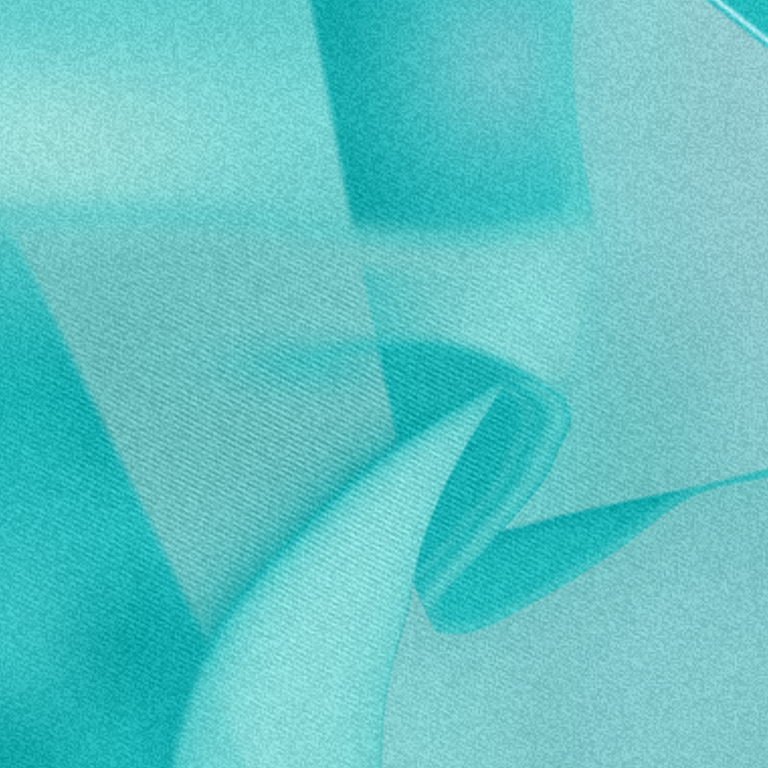
Give the GLSL for this texture, as a WebGL 2 fragment shader.

```glsl
#version 300 es
precision highp float;
// Folded sheer turquoise fabric with soft pleats, a curled tongue and fine weave.
uniform vec2 u_resolution;
out vec4 fragColor;

const vec3 DEEP = vec3(0.05, 0.65, 0.66);
const vec3 TEAL = vec3(0.13, 0.72, 0.73);
const vec3 AQUA = vec3(0.36, 0.79, 0.79);
const vec3 MUTED = vec3(0.42, 0.75, 0.75);
const vec3 PALE = vec3(0.53, 0.85, 0.84);
const vec3 MIST = vec3(0.57, 0.79, 0.81);

// Fold outlines: evenly spaced knots of smooth curves.
const float MAIN_EDGE[7] = float[7](0.724, 0.741, 0.758, 0.773, 0.758, 0.746, 0.746);
const float TONGUE_LEFT[7] = float[7](0.224, 0.25, 0.297, 0.384, 0.492, 0.645, 0.82);
const float TONGUE_RIGHT[7] = float[7](0.495, 0.503, 0.529, 0.552, 0.596, 0.657, 0.72);
const float CURL_EDGE[7] = float[7](0.55, 0.55, 0.562, 0.645, 0.72, 0.705, 0.3);
const float TAIL_TOP[7] = float[7](0.13, 0.28, 0.32, 0.344, 0.365, 0.39, 0.42);
const float TAIL_BASE[7] = float[7](0.2, 0.175, 0.219, 0.281, 0.353, 0.379, 0.4);
const float POCKET_TOP[7] = float[7](0.5, 0.535, 0.551, 0.546, 0.5, 0.38, 0.2);
const float CROSS_FOLD[7] = float[7](0.715, 0.72, 0.716, 0.697, 0.69, 0.715, 0.76);

float hash(vec2 p) {
  vec3 q = fract(vec3(p.xyx) * 0.1031);
  q += dot(q, q.yzx + 33.33);
  return fract((q.x + q.y) * q.z);
}

float noise(vec2 p) {
  vec2 i = floor(p), f = fract(p);
  f = f * f * (3.0 - 2.0 * f);
  return mix(mix(hash(i), hash(i + vec2(1, 0)), f.x),
             mix(hash(i + vec2(0, 1)), hash(i + 1.0), f.x), f.y);
}

// Catmull-Rom curve through knots starting at t = start.
float curve(float t, float start, float gap, float k[7]) {
  float u = (t - start) / gap;
  int i = clamp(int(floor(u)), 0, 5);
  float f = clamp(u - float(i), 0.0, 1.0);
  float a = k[max(i - 1, 0)], b = k[i], c = k[i + 1], d = k[min(i + 2, 6)];
  return b + 0.5 * f * (c - a + f * (2.0 * a - 5.0 * b + 4.0 * c - d
         + f * (3.0 * (b - c) + d - a)));
}

float inside(float d, float soft) { return smoothstep(-soft, soft, d); }
float ridge(float d, float width) { return exp(-d * d / (width * width)); }
float fade(float d, float reach) { return exp(-max(d, 0.0) / reach); }
float blob(vec2 p, vec2 center, vec2 radius) {
  vec2 d = (p - center) / radius;
  return exp(-dot(d, d));
}
// Signed distance to the line a-b, positive on its right.
float side(vec2 p, vec2 a, vec2 b) {
  vec2 n = normalize(b - a);
  return dot(p - a, vec2(n.y, -n.x));
}

vec3 backdrop(vec2 p, float fold) {
  vec3 c = mix(MIST, MUTED, blob(p, vec2(0.77, 0.4), vec2(0.23, 0.22)));
  c = mix(c, AQUA, 0.5 * fade(p.x - fold, 0.06));
  c = mix(c, PALE, 0.4 * blob(p, vec2(0.84, 0.93), vec2(0.08, 0.3)));
  float seam = side(p, vec2(1.0, 0.947), vec2(0.933, 1.0));
  c = mix(c, TEAL, inside(seam + 0.008, 0.004));
  return mix(c, MIST * 1.15, ridge(seam, 0.004));
}

vec3 upperCloth(vec2 p, float fold) {
  vec3 c = mix(AQUA, PALE, 0.4);
  c = mix(c, vec3(0.63, 0.87, 0.85), 0.85 * blob(p, vec2(0.07, 0.82), vec2(0.24, 0.13)));
  c = mix(c, AQUA, 0.8 * blob(p, vec2(0.15, 1.02), vec2(0.4, 0.1)));
  float panel = inside(side(p, vec2(0.456, 0.72), vec2(0.404, 1.0)), 0.007);
  vec3 shade = mix(DEEP, TEAL, smoothstep(0.44, 0.6, p.x));
  shade = mix(shade, vec3(0.42, 0.77, 0.79), blob(p, vec2(0.66, 0.92), vec2(0.13, 0.14)));
  c = mix(c, shade, panel * 0.95);
  return mix(c, AQUA, 0.8 * smoothstep(0.06, 0.01, fold - p.x));
}

vec3 lowerCloth(vec2 p, float below, float tongue) {
  vec3 c = mix(MUTED, PALE, 0.55 * fade(below, 0.06));
  c = mix(c, PALE, 0.8 * blob(p, vec2(0.68, 0.6), vec2(0.14, 0.1)));
  c = mix(c, TEAL, 0.5 * blob(p, vec2(0.4, 0.525), vec2(0.1, 0.035)));
  float band = side(p, vec2(0.03, 0.67), vec2(0.267, 0.167));
  vec3 bandColor = mix(mix(DEEP, TEAL, noise(p * 6.0)), AQUA, 0.8 * smoothstep(0.48, 0.72, p.y));
  bandColor = mix(bandColor, AQUA, 0.35 * blob(p, vec2(0.03, 0.2), vec2(0.1, 0.15)));
  c = mix(c, bandColor, inside(band, 0.009) * smoothstep(0.76, 0.66, p.y));
  // Overlapping flap and the pocket shaded beneath the curled hem.
  float pocket = curve(p.x, 0.3, 0.1, POCKET_TOP) - p.y;
  float flap = side(p, vec2(0.515, 0.44), vec2(0.474, 0.635));
  float flapMask = inside(flap, 0.005);
  c = mix(c, TEAL, 0.5 * flapMask * fade(flap, 0.07) * smoothstep(0.67, 0.63, p.y));
  c = mix(c, mix(DEEP, TEAL, 0.35), 0.92 * flapMask * inside(pocket, 0.007));
  c = mix(c, TEAL, 0.5 * ridge(pocket, 0.012) * smoothstep(0.36, 0.48, p.x));
  c = mix(c, PALE, 0.6 * ridge(pocket + 0.02, 0.014) * smoothstep(0.56, 0.66, p.x));
  return mix(c, DEEP, 0.85 * fade(tongue - p.x, 0.045) * smoothstep(0.53, 0.44, p.y));
}

void main() {
  vec2 p = gl_FragCoord.xy / u_resolution;
  float fold = curve(p.y, 0.4, 0.1, MAIN_EDGE);
  float left = curve(p.y, 0.0, 0.1, TONGUE_LEFT);
  float right = curve(p.y, 0.0, 0.1, TONGUE_RIGHT);
  float curl = curve(p.y, 0.0, 0.1, CURL_EDGE);
  float tailTop = curve(p.x, 0.5, 0.1, TAIL_TOP) - p.y;
  float base = min(p.y - curve(p.x, 0.5, 0.1, TAIL_BASE), side(p, vec2(0.568, 0.175), vec2(0.535, 0.25)));
  float cross = curve(p.x, 0.0, 0.15, CROSS_FOLD) - p.y;

  // Background and the large cloth sheet.
  vec3 color = backdrop(p, fold);
  float crossSoft = mix(0.035, 0.022, smoothstep(0.2, 0.5, p.x));
  vec3 sheet = mix(upperCloth(p, fold), lowerCloth(p, cross, left), inside(cross, crossSoft));
  sheet = mix(sheet, AQUA, 0.6 * ridge(cross, 0.022));
  float edge = mix(curl, fold, smoothstep(0.44, 0.48, p.y));
  color = mix(color, sheet, inside(edge - p.x, 0.004));

  // Lower right sheet.
  vec3 ground = mix(vec3(0.5, 0.78, 0.79), PALE, 0.5 * blob(p, vec2(0.56, 0.06), vec2(0.14, 0.16)));
  ground = mix(ground, MUTED, 0.7 * fade(-base, 0.05));
  color = mix(color, ground, inside(-base, 0.003) * inside(p.x - right, 0.004));

  // Tail and hollow of the curl, with a lit hem.
  vec3 tail = mix(mix(TEAL, DEEP, fade(tailTop, 0.02)), AQUA, 0.5 * ridge(base - 0.006, 0.01));
  color = mix(color, tail, inside(base, 0.003) * inside(tailTop, 0.004));
  float rim = curl - p.x;
  vec3 hollow = mix(mix(DEEP, TEAL, 0.4), AQUA, 0.8 * ridge(rim - 0.016, 0.018));
  hollow = mix(hollow, AQUA, 0.35 * ridge(rim - 0.055, 0.01));
  color = mix(color, hollow, inside(rim, 0.003) * inside(p.x - right, 0.004)
              * inside(base, 0.003) * smoothstep(0.52, 0.49, p.y));

  // Pale tongue.
  vec3 tongue = mix(PALE, AQUA, 0.75 * fade(right - p.x, 0.03));
  tongue = mix(tongue, TEAL, 0.95 * fade(p.x - left, 0.03));
  tongue = mix(tongue, AQUA, 0.5 * inside(side(p, vec2(0.27, 0.13), vec2(0.32, 0.0)), 0.01));
  color = mix(color, tongue, inside(p.x - left, 0.01) * inside(right - p.x, 0.003));

  // Woven threads, mottling and grain.
  float threads = sin(dot(p, vec2(400.0, 780.0)) + 3.0 * noise(p * 9.0)) * (0.4 + 1.2 * noise(p * 170.0));
  color += 0.05 * threads * (0.15 + blob(p, vec2(0.4, 0.42), vec2(0.4, 0.3)));
  color += 0.12 * (noise(p * 380.0) - 0.5) + 0.035 * (noise(p * 7.0) - 0.5);
  fragColor = vec4(clamp(color, 0.0, 1.0), 1.0);
}
```
